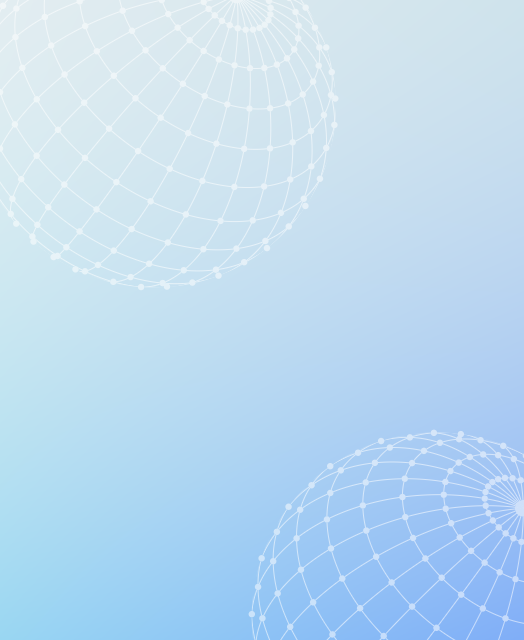
This background is drawn by a Shadertoy shader. Its source:

```glsl
// Two pale wireframe globes with beaded nodes over a soft blue gradient.
// Each pixel is lifted onto a tilted sphere; grid lines come from its
// colatitude and longitude, and beads from the nearest grid nodes.

// Lengths are in canvas heights, with the origin at the lower left.
const vec2  UPPER_CENTER = vec2(0.2409, 0.8346);
const float UPPER_RADIUS = 0.2839;
const vec3  UPPER_POLE   = vec3(0.455, 0.610, 0.649);
const vec3  UPPER_NODE   = vec3(0.440, -0.450, 0.777);

const vec2  LOWER_CENTER = vec2(0.6823, 0.0352);
const float LOWER_RADIUS = 0.2891;
const vec3  LOWER_POLE   = vec3(0.468, 0.590, 0.658);
const vec3  LOWER_NODE   = vec3(-0.563, 0.378, 0.735);

const float GRID_STEP   = 6.2831853 / 28.0;
const float LINE_HALF   = 0.0008;
const float BEAD_RADIUS = 0.0050;
const float CAP_RADIUS  = 0.0130;
const float BACK_LIMIT  = -0.08;
const float LINE_ALPHA  = 0.55;
const float BEAD_ALPHA  = 0.52;

const vec3 TOP_LEFT     = vec3(0.89, 0.93, 0.945);
const vec3 TOP_RIGHT    = vec3(0.81, 0.89, 0.925);
const vec3 MIDDLE_LEFT  = vec3(0.79, 0.905, 0.945);
const vec3 MIDDLE_RIGHT = vec3(0.71, 0.82, 0.945);
const vec3 BOTTOM_LEFT  = vec3(0.60, 0.84, 0.95);
const vec3 BOTTOM_RIGHT = vec3(0.50, 0.68, 0.97);
const vec3 INK          = vec3(1.0);

// Smooth quadratic blend through three rows of colour.
vec3 background(vec2 uv) {
    vec3 top    = mix(TOP_LEFT, TOP_RIGHT, uv.x);
    vec3 middle = mix(MIDDLE_LEFT, MIDDLE_RIGHT, uv.x);
    vec3 bottom = mix(BOTTOM_LEFT, BOTTOM_RIGHT, uv.x);
    vec3 bend   = 2.0 * middle - 0.5 * (top + bottom);
    return mix(mix(bottom, bend, uv.y), mix(bend, top, uv.y), uv.y);
}

// Pixel coverage of a filled edge and of a thin stroke.
float fill(float dist, float pixel) {
    return clamp(0.5 - dist / pixel, 0.0, 1.0);
}

float stroke(float dist, float pixel) {
    return fill(dist - LINE_HALF, pixel) - fill(dist + LINE_HALF, pixel);
}

// Screen gradient of dot(axis, point) across the sphere surface.
vec2 slope(vec3 axis, vec3 point) {
    return axis.xy - axis.z * point.xy / point.z;
}

// Angle to the closest multiple of the grid step.
float gridOffset(float angle) {
    return abs(angle - GRID_STEP * round(angle / GRID_STEP));
}

// Opacity of one globe; node is a surface point on its prime meridian.
float globe(vec2 pos, vec2 center, float radius, vec3 pole, vec3 node, float pixel) {
    vec2 disc = (pos - center) / radius;
    float rim = (length(disc) - 1.0) * radius;
    if (rim > BEAD_RADIUS + pixel) return 0.0;

    // Sphere frame and surface point, held just inside the silhouette.
    vec3 axis  = normalize(pole);
    vec3 prime = normalize(node - axis * dot(node, axis));
    vec3 side  = cross(axis, prime);
    vec2 flat2 = disc * min(1.0, 0.9988 / max(length(disc), 0.0001));
    vec3 point = vec3(flat2, sqrt(1.0 - dot(flat2, flat2)));

    float u = dot(point, prime);
    float v = dot(point, side);
    float ring = max(u * u + v * v, 0.00001);
    float colatitude = acos(clamp(dot(point, axis), -1.0, 1.0));
    float longitude  = atan(v, u);

    // Angular offsets divided by their gradients give screen distances.
    float latSlope = length(slope(axis, point)) / sqrt(ring);
    float lonSlope = length(u * slope(side, point) - v * slope(prime, point)) / ring;
    float latDist  = gridOffset(colatitude) / max(latSlope, 0.001) * radius;
    float lonDist  = gridOffset(longitude) / max(lonSlope, 0.001) * radius;
    float lines = max(stroke(latDist, pixel), stroke(lonDist, pixel));
    lines *= fill(rim, pixel);

    // Beads at the surrounding grid nodes, and a cap over the pole.
    float beadDist = length(disc - axis.xy) * radius - CAP_RADIUS;
    vec2 cell = round(vec2(colatitude, longitude) / GRID_STEP);
    for (int i = -1; i <= 1; i++) {
        for (int j = -1; j <= 1; j++) {
            vec2 angle = (cell + vec2(i, j)) * GRID_STEP;
            if (angle.x < 0.5 * GRID_STEP) continue;
            vec3 bead = cos(angle.x) * axis
                + sin(angle.x) * (cos(angle.y) * prime + sin(angle.y) * side);
            if (bead.z < BACK_LIMIT) continue;
            beadDist = min(beadDist, length(disc - bead.xy) * radius - BEAD_RADIUS);
        }
    }
    return max(lines * LINE_ALPHA, fill(beadDist, pixel) * BEAD_ALPHA);
}

void mainImage(out vec4 fragColor, in vec2 fragCoord) {
    float pixel = 1.0 / iResolution.y;
    vec2 pos = fragCoord * pixel;
    float upper = globe(pos, UPPER_CENTER, UPPER_RADIUS, UPPER_POLE, UPPER_NODE, pixel);
    float lower = globe(pos, LOWER_CENTER, LOWER_RADIUS, LOWER_POLE, LOWER_NODE, pixel);
    vec3 color = background(fragCoord / iResolution.xy);
    fragColor = vec4(mix(color, INK, max(upper, lower)), 1.0);
}
```
